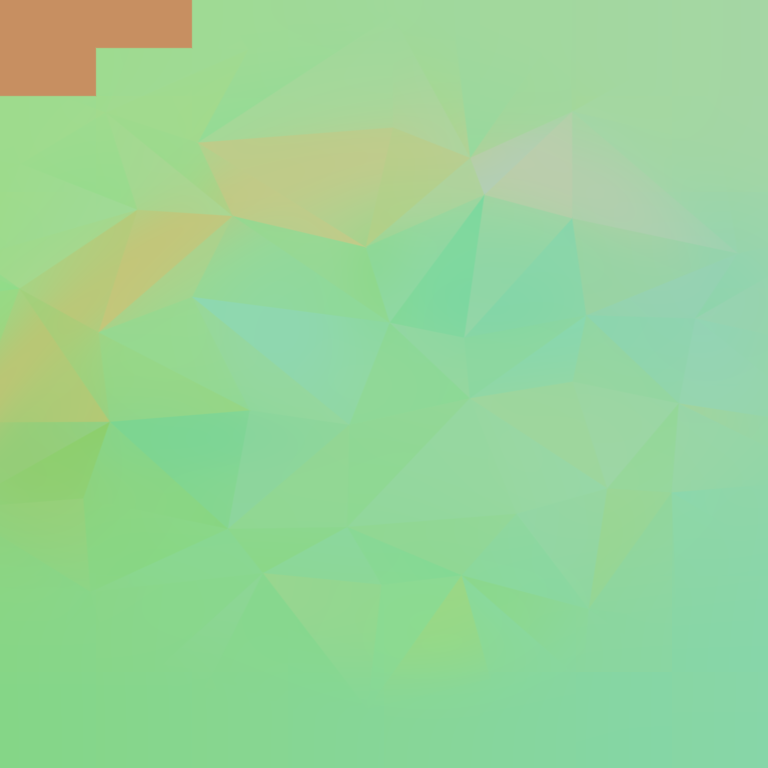
This background is drawn by a three.js fragment shader. Its source:

```glsl
varying vec2 vUv;

const vec2 MESH = vec2(6.5, 8.5);   // mesh cells across and up
const float SOFT = 0.0012;          // edge softness in canvas units
const float JITTER = 0.76;

float hash(vec2 p) {
  return fract(sin(dot(p, vec2(127.1, 311.7))) * 43758.5453);
}

float cross2(vec2 a, vec2 b) {
  return a.x * b.y - a.y * b.x;
}

float area(vec2 a, vec2 b, vec2 c) {
  return 0.5 * cross2(b - a, c - a);
}

vec2 meshPoint(vec2 id) {
  return id + JITTER * (vec2(hash(id + 3.7), hash(id + 19.3)) - 0.5);
}

vec3 blob(vec3 color, vec3 tint, vec2 uv, vec2 center, vec2 size, float amount) {
  vec2 q = (uv - center) / size;
  return mix(color, tint, amount * exp(-dot(q, q)));
}

// Warm arch, shifting from amber through tan to a greyed rose
vec3 ridge(vec3 color, vec2 uv) {
  float offset = (uv.y - 0.80 + (uv.x - 0.55) * (uv.x - 0.55)) / 0.06;
  vec3 warm = mix(vec3(0.77, 0.76, 0.45), vec3(0.77, 0.79, 0.55), smoothstep(0.1, 0.5, uv.x));
  warm = mix(warm, vec3(0.73, 0.80, 0.66), smoothstep(0.5, 0.72, uv.x));
  float reach = 1.0 - smoothstep(0.78, 0.94, uv.x);
  return mix(color, warm, 0.85 * reach * exp(-offset * offset));
}

// Broad colour field beneath the facets
vec3 field(vec2 uv) {
  vec3 low = mix(vec3(0.53, 0.84, 0.52), vec3(0.53, 0.84, 0.66), uv.x);
  vec3 high = mix(vec3(0.62, 0.86, 0.55), vec3(0.64, 0.84, 0.65), uv.x);
  vec3 color = mix(low, high, smoothstep(0.05, 0.85, uv.y));
  color = blob(color, vec3(0.58, 0.80, 0.44), uv, vec2(0.04, 0.40), vec2(0.13, 0.12), 0.9);
  color = blob(color, vec3(0.63, 0.84, 0.61), uv, vec2(0.75, 0.42), vec2(0.16, 0.13), 0.8);
  color = blob(color, vec3(0.57, 0.86, 0.53), uv, vec2(0.56, 0.19), vec2(0.12, 0.07), 0.8);
  color = blob(color, vec3(0.49, 0.83, 0.61), uv, vec2(0.26, 0.43), vec2(0.14, 0.05), 0.9);
  color = blob(color, vec3(0.57, 0.84, 0.69), uv, vec2(0.37, 0.57), vec2(0.08, 0.09), 0.8);
  color = blob(color, vec3(0.49, 0.84, 0.64), uv, vec2(0.64, 0.61), vec2(0.15, 0.08), 0.95);
  color = blob(color, vec3(0.56, 0.82, 0.71), uv, vec2(0.91, 0.61), vec2(0.13, 0.12), 0.8);
  color = blob(color, vec3(0.53, 0.85, 0.52), uv, vec2(0.49, 0.64), vec2(0.05, 0.08), 0.8);
  return ridge(color, uv);
}

// Adds one triangle: premultiplied colour in rgb, coverage in a
vec4 facet(vec2 p, vec2 a, vec2 b, vec2 c, vec3 ground, float strength) {
  float inside = min(cross2(normalize(b - a), p - a),
    min(cross2(normalize(c - b), p - b), cross2(normalize(a - c), p - c)));
  float width = SOFT * MESH.y;
  float cover = smoothstep(-width, width, inside);
  vec2 middle = (a + b + c) / 3.0;
  float warmth = 2.0 * hash(middle) - 1.0;
  float pale = hash(middle + 5.1) - 0.5;
  vec3 color = field(middle / MESH);
  color += vec3(0.045, -0.006, -0.055) * warmth * abs(warmth);
  color += vec3(0.05, -0.008, 0.07) * pale;
  float ramp = clamp(area(a, b, p) / max(area(a, b, c), 0.01), 0.0, 1.0);
  float fade = strength * mix(0.45, 1.0, ramp);
  return vec4(mix(ground, color, fade), 1.0) * cover;
}

// Jittered grid whose quads are split along either diagonal
vec3 facets(vec2 uv, vec3 ground, float strength) {
  vec2 p = uv * MESH;
  vec4 sum = vec4(0.0);
  for (int j = -1; j <= 1; j++) {
    for (int i = -1; i <= 1; i++) {
      vec2 id = floor(p) + vec2(float(i), float(j));
      vec2 a = meshPoint(id);
      vec2 b = meshPoint(id + vec2(1.0, 0.0));
      vec2 c = meshPoint(id + vec2(1.0, 1.0));
      vec2 d = meshPoint(id + vec2(0.0, 1.0));
      float rising = min(area(a, b, c), area(a, c, d));
      float falling = min(area(a, b, d), area(b, c, d));
      bool useRising = rising > 0.03 && (falling < 0.03 || hash(id + 8.2) > 0.5);
      if (useRising) {
        sum += facet(p, a, b, c, ground, strength) + facet(p, c, d, a, ground, strength);
      } else {
        sum += facet(p, d, a, b, ground, strength) + facet(p, b, c, d, ground, strength);
      }
    }
  }
  return sum.rgb / max(sum.a, 0.0001);
}

float cornerBox(vec2 uv, vec2 size) {
  vec2 gap = size - vec2(uv.x, 1.0 - uv.y);
  return smoothstep(-SOFT, SOFT, min(gap.x, gap.y));
}

void main() {
  float radius = length((vUv - vec2(0.47, 0.53)) * vec2(0.9, 1.15));
  float strength = 1.0 - smoothstep(0.36, 0.54, radius);
  vec3 color = facets(vUv, field(vUv), strength);

  // Faint square steps toward the border
  float step8 = hash(floor(vUv * 8.0)) - 0.5;
  color += vec3(0.016, 0.0, -0.016) * step8 * (1.0 - strength);

  // Stepped clay corner
  float corner = max(cornerBox(vUv, vec2(0.25, 0.0625)), cornerBox(vUv, vec2(0.125)));
  color = mix(color, vec3(0.78, 0.56, 0.38), corner);
  gl_FragColor = vec4(color, 1.0);
}
```
